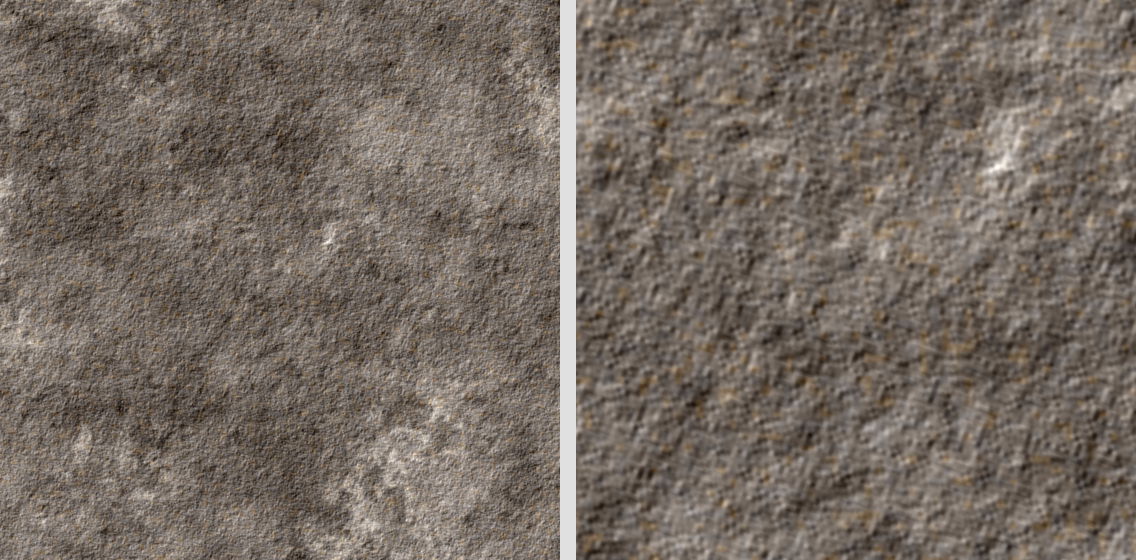
Left, the full canvas; right, a detail of the centre.
Write a Shadertoy shader that draws this texture.

```glsl
// Weathered stone: warm grey clouds and mottling under a fine embossed grain,
// with broken, lacy patches of pale crust, small dark pits and ochre flecks.
// All layers are fractal value noise; the relief is a height difference along the light.

const vec3  STONE_COLOR    = vec3(0.452, 0.413, 0.381);
const vec3  OCHRE_TINT     = vec3(0.050, 0.012, -0.045);
const vec3  COOL_TINT      = vec3(-0.012, 0.000, 0.016);
const vec3  CRUST_TINT     = vec3(0.235, 0.232, 0.222);
const float CLOUD_SCALE    = 4.0;
const float CLOUD_DEPTH    = 0.13;
const float MOTTLE_SCALE   = 15.0;
const float MOTTLE_DEPTH   = 0.15;
const float CRUST_SCALE    = 5.0;
const float BREAKUP_SCALE  = 27.0;
const float PIT_SCALE      = 42.0;
const float PIT_DEPTH      = 0.10;
const float GRAIN_SCALE    = 40.0;
const float GRAIN_GAIN     = 0.8;
const float RELIEF_DEPTH   = 0.50;
const float FLECK_SCALE    = 150.0;
const vec2  LIGHT_STEP     = vec2(-0.0021, 0.0021);

float hash(vec2 p) {
    vec3 q = fract(vec3(p.xyx) * 0.1031);
    q += dot(q, q.yzx + 33.33);
    return fract((q.x + q.y) * q.z);
}

// Value noise from -1 to 1
float noise(vec2 p) {
    vec2 cell = floor(p), f = fract(p);
    f = f * f * f * (f * (f * 6.0 - 15.0) + 10.0);
    float low  = mix(hash(cell), hash(cell + vec2(1.0, 0.0)), f.x);
    float high = mix(hash(cell + vec2(0.0, 1.0)), hash(cell + 1.0), f.x);
    return 2.0 * mix(low, high, f.y) - 1.0;
}

// Normalised sum of rotated octaves
float fbm(vec2 p, int octaves, float gain) {
    const mat2 TURN = mat2(1.624, 1.218, -1.218, 1.624);
    float sum = 0.0, total = 0.0, weight = 1.0;
    for (int i = 0; i < octaves; i++) {
        sum += weight * noise(p);
        total += weight;
        weight *= gain;
        p = TURN * p + 17.3;
    }
    return sum / total;
}

float grainHeight(vec2 p) {
    return fbm(p * GRAIN_SCALE + 61.0, 4, GRAIN_GAIN);
}

// Pale crust: large warped islands, eaten away by finer noise
float crustMask(vec2 p) {
    vec2 warp = vec2(fbm(p * 9.0 + 3.0, 3, 0.5), fbm(p * 9.0 + 41.0, 3, 0.5));
    float island = fbm((p + 0.06 * warp) * CRUST_SCALE + 23.0, 4, 0.5);
    float breakup = fbm(p * BREAKUP_SCALE + 87.0, 4, 0.65);
    float lace = 1.0 - abs(fbm(p * BREAKUP_SCALE * 1.5 + 11.0, 3, 0.6)) * 1.6;
    return smoothstep(0.16, 0.70, island + 0.75 * breakup) * clamp(lace, 0.0, 1.0);
}

void mainImage(out vec4 fragColor, in vec2 fragCoord) {
    vec2 p = fragCoord / iResolution.y;

    // Broad clouds and mottled staining
    float shade = CLOUD_DEPTH * fbm(p * CLOUD_SCALE + 5.0, 4, 0.5)
                + MOTTLE_DEPTH * fbm(p * MOTTLE_SCALE + 31.0, 5, 0.6);

    // Embossed grain lit from the upper left
    shade += RELIEF_DEPTH * (grainHeight(p) - grainHeight(p + LIGHT_STEP));

    // Small eroded pits
    float pits = smoothstep(0.22, 0.60, fbm(p * PIT_SCALE + 73.0, 3, 0.6));
    shade -= PIT_DEPTH * pits;

    // Crust and mineral flecks
    vec3 color = STONE_COLOR + shade;
    color += CRUST_TINT * crustMask(p) * (1.0 - 0.6 * pits);
    float fleck = noise(p * FLECK_SCALE + 19.0);
    color += OCHRE_TINT * smoothstep(0.45, 0.90, fleck);
    color += COOL_TINT * smoothstep(0.20, 0.80, -fleck);

    fragColor = vec4(clamp(color, 0.0, 1.0), 1.0);
}
```
